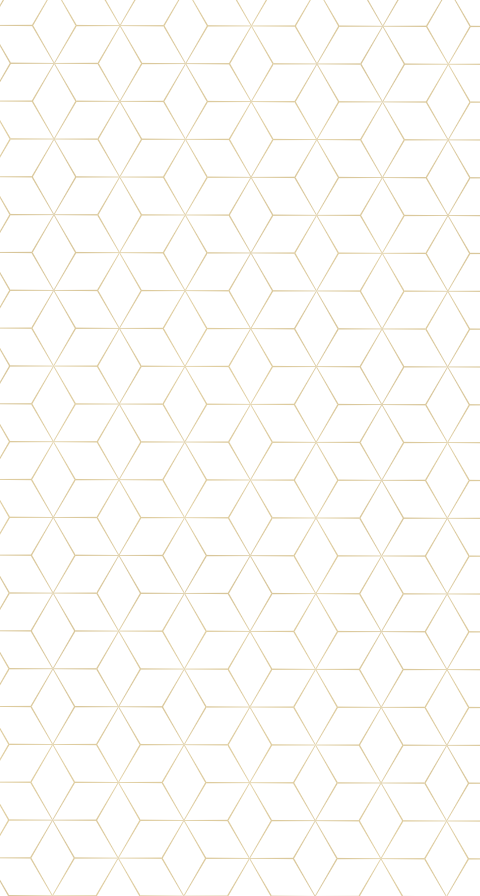
Write a WebGL 2 fragment shader that draws this pattern.

```glsl
#version 300 es
precision highp float;
// Fine gold rhombus lattice on white: six-ray stars whose tapered rays meet in threes.

uniform vec2 u_resolution;
out vec4 fragColor;

// Lengths are fractions of the canvas height.
#define COLUMN_PITCH 0.0733              // between star columns
#define ROW_PITCH    0.08446             // between stars in a column
#define STAR_ORIGIN  vec2(0.2798, 0.6332)
#define TILT         0.0022              // downward slope to the right
#define WIDTH_STAR   0.00085             // ray width at the star
#define WIDTH_JOINT  0.00150             // ray width at the three-way joint
#define GOLD         vec3(0.84, 0.77, 0.60)
#define PALE_GOLD    vec3(0.88, 0.81, 0.63)
#define PAPER        vec3(1.0)
#define TINT_SCALE   14.0                // frequency of the foil tint

const float SQRT3 = 1.7320508;

float hash(vec2 p) {
    vec3 q = fract(vec3(p.xyx) * 0.1031);
    q += dot(q, q.yzx + 33.33);
    return fract((q.x + q.y) * q.z);
}

float valueNoise(vec2 p) {
    vec2 cell = floor(p), f = fract(p);
    f = f * f * (3.0 - 2.0 * f);
    float low = mix(hash(cell), hash(cell + vec2(1.0, 0.0)), f.x);
    float high = mix(hash(cell + vec2(0.0, 1.0)), hash(cell + vec2(1.0)), f.x);
    return mix(low, high, f.y);
}

// Offset from the nearest star; stars in a column are one unit apart.
vec2 nearestStar(vec2 p) {
    vec2 cell = vec2(SQRT3, 1.0);
    vec2 a = p - cell * floor(p / cell + 0.5);
    vec2 b = p - cell * (floor(p / cell) + 0.5);
    return dot(a, a) < dot(b, b) ? a : b;
}

// Box-filtered coverage of a tapered ray leaving the star along dir.
float rayInk(vec2 p, vec2 dir, float pixel) {
    float along = clamp(dot(p, dir) * SQRT3, 0.0, 1.0);
    float offset = abs(p.x * dir.y - p.y * dir.x) * ROW_PITCH / pixel;
    float halfWidth = 0.5 * mix(WIDTH_STAR, WIDTH_JOINT, along) / pixel;
    return clamp(offset + 0.5, -halfWidth, halfWidth)
         - clamp(offset - 0.5, -halfWidth, halfWidth);
}

void main() {
    float pixel = 1.0 / u_resolution.y;
    vec2 uv = gl_FragCoord.xy * pixel;

    // Lattice coordinates, with the slight tilt removed.
    vec2 p = uv - STAR_ORIGIN;
    p += TILT * vec2(-p.y, p.x);
    p /= vec2(COLUMN_PITCH * 2.0 / SQRT3, ROW_PITCH);

    // Mirror symmetry leaves two rays: horizontal and at 60 degrees.
    vec2 star = abs(nearestStar(p));
    float ink = max(rayInk(star, vec2(1.0, 0.0), pixel),
                    rayInk(star, vec2(0.5, 0.5 * SQRT3), pixel));

    // Soft foil tint drifting across the lines.
    vec3 foil = mix(GOLD, PALE_GOLD, valueNoise(uv * TINT_SCALE));
    fragColor = vec4(mix(PAPER, foil, ink), 1.0);
}
```
